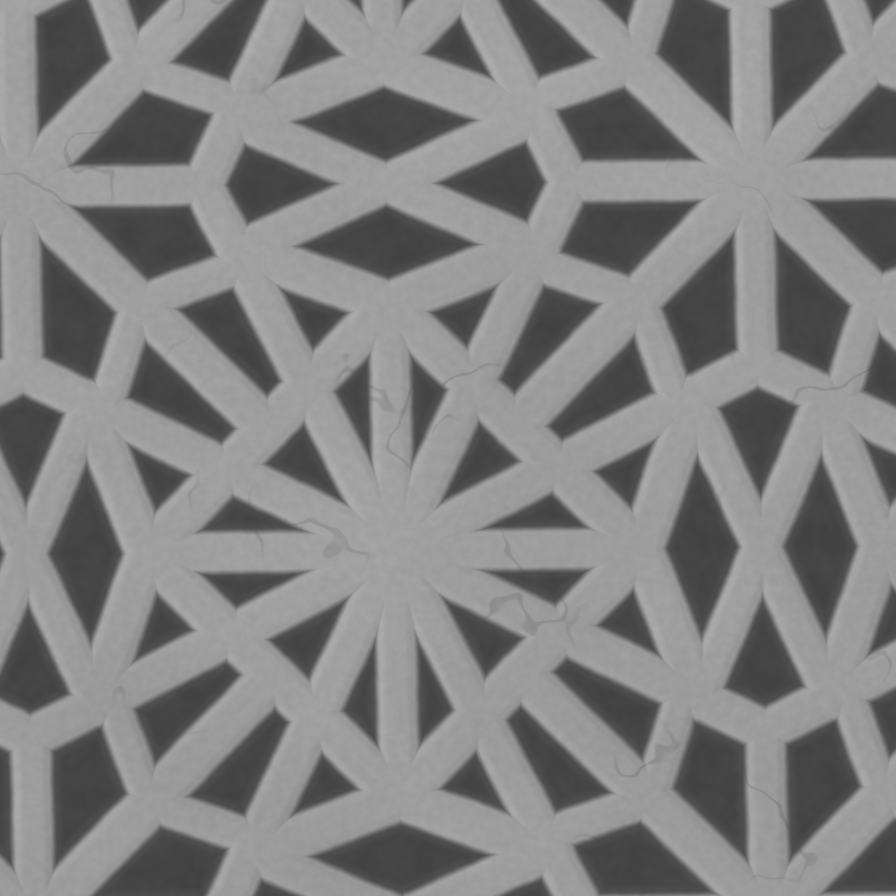
Write a Shadertoy shader that draws this pattern.

```glsl
// A pierced stone lattice: bars radiate from twelve-spoked stars and eight-spoked nodes.
// The plane is folded into one mirror triangle, where the bars are a union of segments;
// gradient noise adds grain, stains, worn edges and hairline cracks to the stone.

const vec2 STAR_CENTER = vec2(0.440, 0.3854);
const float HALF_CELL = 0.410;          // star center to cell edge, in canvas units
const vec2 SHEAR = vec2(0.022, -0.0095); // slight tilt of the two lattice axes
const float BAR = 0.0575;               // half widths, in half cells
const float THIN_BAR = 0.050;
const float SOFTNESS = 0.0046;
const float WOBBLE = 0.0022;
const vec3 STONE = vec3(0.621);
const vec3 HOLE = vec3(0.268);

// Joints of the lattice inside the mirror triangle, in half cells
const vec2 STAR = vec2(0.0);
const vec2 NODE = vec2(1.0);
const vec2 AXIS_JOINT = vec2(0.673, 0.0);
const vec2 DIAGONAL_JOINT = vec2(0.337);
const vec2 CROSSING = vec2(1.0, 0.0);
const vec2 SPOKE_END = vec2(1.0, 0.5);
const vec2 KNOT = vec2(0.827, 0.413);

vec2 hashGradient(vec2 cell) {
    vec3 h = fract(vec3(cell.xyx) * vec3(0.1031, 0.1030, 0.0973));
    h += dot(h, h.yzx + 33.33);
    float angle = 6.2832 * fract((h.x + h.y) * h.z);
    return vec2(cos(angle), sin(angle));
}

float gradientNoise(vec2 p) {
    vec2 i = floor(p), f = fract(p);
    vec2 u = f * f * f * (f * (f * 6.0 - 15.0) + 10.0);
    vec2 e = vec2(1.0, 0.0);
    float low = mix(dot(hashGradient(i), f),
                    dot(hashGradient(i + e), f - e), u.x);
    float high = mix(dot(hashGradient(i + e.yx), f - e.yx),
                     dot(hashGradient(i + 1.0), f - 1.0), u.x);
    return mix(low, high, u.y);
}

float fbm(vec2 p) {
    float sum = 0.0, weight = 0.5;
    for (int i = 0; i < 4; i++) {
        sum += weight * gradientNoise(p);
        p = mat2(1.6, 1.2, -1.2, 1.6) * p + 7.3;
        weight *= 0.5;
    }
    return sum;
}

float segment(vec2 p, vec2 a, vec2 b) {
    vec2 pa = p - a, ba = b - a;
    return length(pa - ba * clamp(dot(pa, ba) / dot(ba, ba), 0.0, 1.0));
}

// Signed distance to the lattice in canvas units, negative in the stone
float lattice(vec2 uv) {
    vec2 p = (uv - STAR_CENTER) / HALF_CELL;
    p += SHEAR * p.yx;
    p = abs(mod(p + 1.0, 2.0) - 1.0);
    if (p.y > p.x) p = p.yx;

    // Spokes of the star and of the node
    float d = segment(p, STAR, AXIS_JOINT) - BAR * 0.97;
    d = min(d, segment(p, STAR, SPOKE_END) - BAR);
    d = min(d, segment(p, DIAGONAL_JOINT, NODE) - BAR * 1.09);
    d = min(d, segment(p, SPOKE_END, NODE) - BAR * 0.97);
    // Square ring and the crossing bars between stars
    d = min(d, segment(p, AXIS_JOINT, DIAGONAL_JOINT) - BAR * 1.06);
    d = min(d, segment(p, AXIS_JOINT, KNOT) - BAR * 1.07);
    d = min(d, segment(p, CROSSING, KNOT - vec2(0.005, 0.01)) - BAR * 0.95);
    d = min(d, segment(p, vec2(0.681), vec2(0.782, 0.39)) - THIN_BAR);
    return d * HALF_CELL;
}

void mainImage(out vec4 fragColor, in vec2 fragCoord) {
    vec2 uv = fragCoord / iResolution.y;
    vec2 warp = vec2(fbm(uv * 22.0), fbm(uv * 22.0 + 41.0));
    vec2 p = uv + WOBBLE * warp;
    float d = lattice(p);

    // Stone surface: broad stains, patches and fine grain
    float stains = fbm(uv * 4.0 + 3.0);
    float grain = fbm(uv * 95.0);
    vec3 stone = STONE + 0.045 * stains + 0.040 * grain;
    stone += 0.020 * (uv.y - 0.5);

    // Sparse hairline cracks
    float crackField = abs(fbm(uv * 5.0 + 17.0) + 0.04);
    float crackMask = smoothstep(0.05, 0.25, gradientNoise(uv * 6.0 + 9.0));
    stone -= 0.055 * crackMask * (1.0 - smoothstep(0.004, 0.014, crackField));

    // Light catches the rims that face left
    float facing = (lattice(p - vec2(0.003, 0.0)) - d) / 0.003;
    float rim = smoothstep(-0.014, -0.006, d);
    stone += 0.035 * rim * facing;

    // Recessed ground, a little lighter toward its walls
    vec3 ground = HOLE + 0.030 * fbm(uv * 26.0 + 5.0) + 0.018 * grain;
    ground += 0.035 * (1.0 - smoothstep(0.003, 0.014, d));

    float hole = smoothstep(-SOFTNESS, SOFTNESS, d);
    fragColor = vec4(mix(stone, ground, hole), 1.0);
}
```
